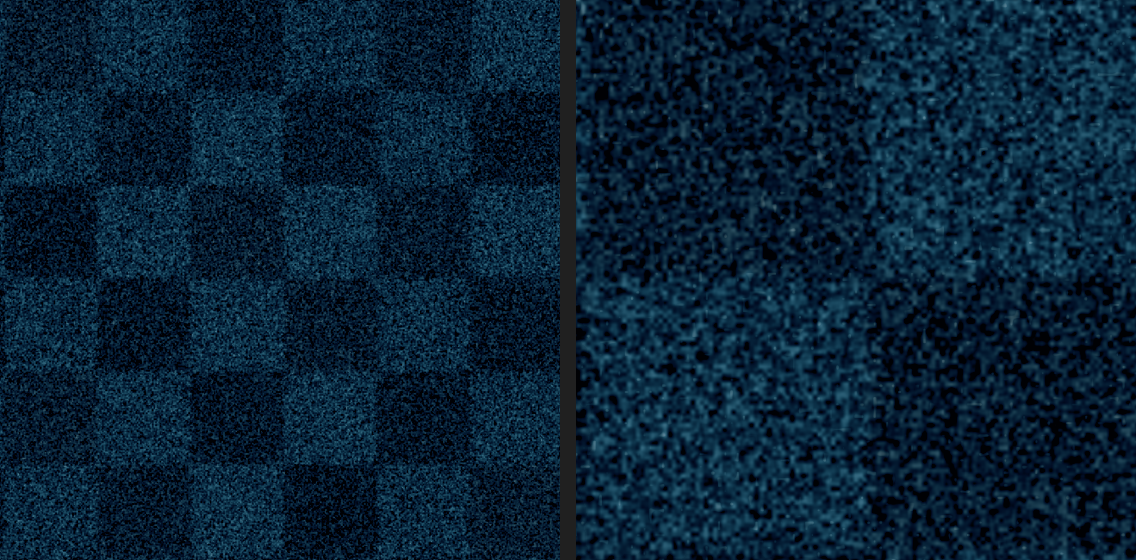
Left, the full canvas; right, a detail of the centre.
Reproduce this pattern procedurally as a WebGL 1 fragment shader.

```glsl
precision highp float;

uniform vec2 u_resolution;

float hash(vec2 p) {
  vec3 q = fract(p.xyx * 0.1031);
  q += dot(q, q.yzx + 33.33);
  return fract((q.x + q.y) * q.z);
}

float valueNoise(vec2 p) {
  vec2 i = floor(p);
  vec2 f = fract(p);
  f = f * f * (3.0 - 2.0 * f);
  float low = mix(hash(i), hash(i + vec2(1.0, 0.0)), f.x);
  float high = mix(hash(i + vec2(0.0, 1.0)), hash(i + vec2(1.0, 1.0)), f.x);
  return mix(low, high, f.y);
}

// Green drives the tone; blue leads it in shadow, red lifts the highlights.
vec3 navyRamp(float tone) {
  return vec3(1.25 * tone * tone, tone, tone + min(2.0 * tone, 0.09));
}

void main() {
  vec2 uv = gl_FragCoord.xy / u_resolution;

  // Six by six squares with slightly ragged borders
  vec2 fray = vec2(valueNoise(uv * 190.0 + 17.0), valueNoise(uv * 190.0 + 251.0)) - 0.5;
  vec2 grid = (uv - vec2(0.0065, 0.003) + fray * 0.009) * 6.0;
  vec2 wave = sin(3.14159 * grid);
  float light = smoothstep(-0.06, 0.06, wave.x * wave.y);

  // Each square is dyed a little differently
  vec2 cell = floor(grid) + 9.0;
  float dye = hash(cell) - 0.5;
  float tone = mix(0.082, 0.158, light) + dye * mix(0.04, 0.022, light);

  // Woven fibre grain, soft mottling and sparse pale flecks
  float grain = valueNoise(uv * 370.0) + valueNoise(uv * 290.0 + 613.0) - 1.0;
  float mottle = valueNoise(uv * 45.0 + 91.0) - 0.5;
  float fleck = smoothstep(0.83, 1.0, valueNoise(uv * 270.0 + 407.0));
  tone += grain * mix(0.24, 0.27, light) + mottle * 0.025 + fleck * 0.14;

  vec3 color = navyRamp(max(tone, 0.005));

  // Some dark squares and flecks lean grey
  float grey = (1.0 - light) * (0.15 + 0.3 * max(dye, 0.0)) + 0.15 * fleck;
  color = mix(color, vec3(dot(color, vec3(0.2, 0.6, 0.2))), grey * smoothstep(0.06, 0.3, tone));

  gl_FragColor = vec4(color, 1.0);
}
```
